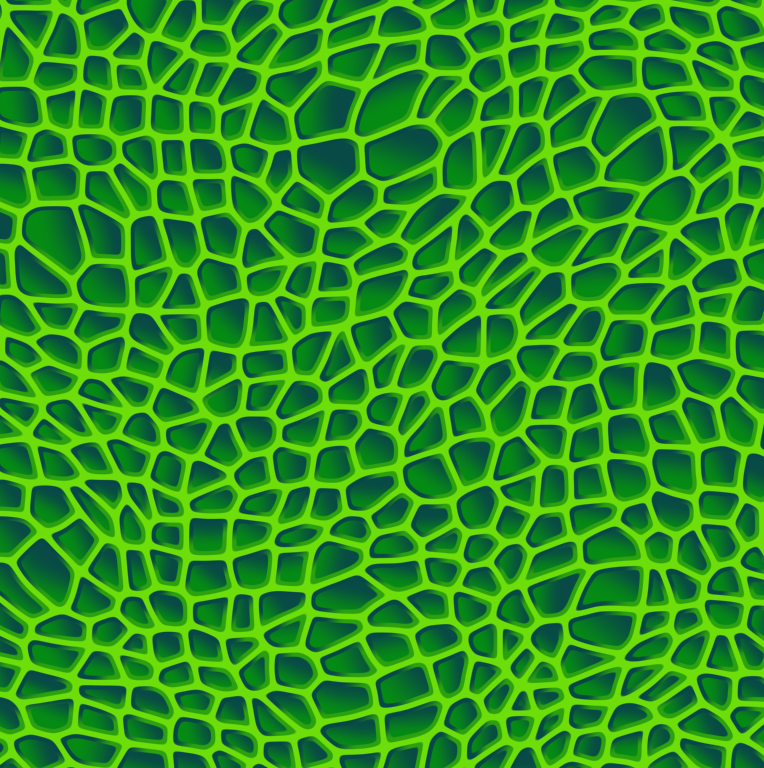
This pattern is drawn by a Shadertoy shader. Its source:

```glsl
// Reptile hide: a warped Voronoi net of bright seams around rounded scales.
// Each scale has a bevelled rim and a diagonal gradient inside; the seam width
// stays even because edge distances are measured through the warp's Jacobian.

const vec3 SEAM = vec3(0.43, 0.87, 0.04);
const vec3 RIM_LIGHT = vec3(0.17, 0.63, 0.06);
const vec3 RIM_DARK = vec3(0.03, 0.28, 0.28);
const vec3 SCALE_LIGHT = vec3(0.02, 0.54, 0.08);
const vec3 SCALE_DARK = vec3(0.03, 0.29, 0.27);

const vec2 CELLS = vec2(18.5, 21.0);  // scales across the canvas
const float JITTER = 0.72;
const float SEAM_HALF = 0.0036;
const float RIM_WIDTH = 0.0053;
const float ROUNDING = 0.0025;

// Centre and radius of the areas with large scales
const vec3 BULGES[6] = vec3[6](
    vec3(0.50, 0.85, 0.14), vec3(0.48, 0.13, 0.14), vec3(0.05, 0.27, 0.11),
    vec3(0.81, 0.83, 0.11), vec3(0.78, 0.20, 0.09), vec3(0.08, 0.68, 0.11));

vec2 hash2(vec2 p) {
    vec2 s = vec2(dot(p, vec2(127.1, 311.7)), dot(p, vec2(269.5, 183.3)));
    return fract(sin(s) * 43758.545);
}

vec2 noise2(vec2 p) {
    vec2 i = floor(p), f = fract(p);
    f = f * f * (3.0 - 2.0 * f);
    vec2 low = mix(hash2(i), hash2(i + vec2(1, 0)), f.x);
    vec2 high = mix(hash2(i + vec2(0, 1)), hash2(i + vec2(1, 1)), f.x);
    return mix(low, high, f.y) - 0.5;
}

// Canvas position to cell grid: bent rows, swollen areas, wavy edges
vec2 warp(vec2 p) {
    vec2 q = p + 0.065 * noise2(p * 3.7 + 5.0) + 0.006 * noise2(p * 23.0);
    q.y += 0.045 * sin(5.0 * p.x);
    for (int i = 0; i < 6; i++) {
        vec2 away = p - BULGES[i].xy;
        float r = BULGES[i].z;
        q -= 0.42 * away * exp(-dot(away, away) / (r * r));
    }
    return q * CELLS;
}

vec2 site(vec2 cell) {
    return cell + 0.5 + JITTER * (hash2(cell) - 0.5);
}

vec2 nearestCell(vec2 q) {
    vec2 base = floor(q), best = base;
    float bestDist = 1e3;
    for (int y = -1; y <= 1; y++)
    for (int x = -1; x <= 1; x++) {
        vec2 cell = base + vec2(x, y);
        vec2 d = site(cell) - q;
        if (dot(d, d) < bestDist) {
            bestDist = dot(d, d);
            best = cell;
        }
    }
    return best;
}

// Smooth minimum of the distances to all cell edges, in canvas units
float edgeDistance(vec2 q, vec2 cell, mat2 jacobian) {
    vec2 own = site(cell);
    float sum = 0.0;
    for (int y = -2; y <= 2; y++)
    for (int x = -2; x <= 2; x++) {
        if (x == 0 && y == 0) continue;
        vec2 other = site(cell + vec2(x, y));
        vec2 normal = normalize(other - own);
        float d = dot(0.5 * (own + other) - q, normal);
        d /= length(normal * jacobian);
        sum += exp(-d / ROUNDING);
    }
    return -ROUNDING * log(sum);
}

vec2 direction(float angle) {
    return vec2(cos(angle), sin(angle));
}

// Colour of one scale from its local position and depth below the seam
vec3 scaleColor(vec2 local, vec2 rnd, float depth, float aa) {
    float rimLight = dot(local, direction(-0.7 + 1.3 * (rnd.x - 0.5)));
    vec3 rim = mix(RIM_DARK, RIM_LIGHT, smoothstep(-0.26, 0.16, rimLight));
    float shade = dot(local, direction(0.7 + 1.6 * (rnd.y - 0.5)));
    vec3 inner = mix(SCALE_LIGHT, SCALE_DARK, smoothstep(-0.36, 0.40, shade));
    return mix(rim, inner, smoothstep(-aa, aa, depth - RIM_WIDTH));
}

void mainImage(out vec4 fragColor, in vec2 fragCoord) {
    vec2 p = fragCoord / iResolution.y;
    float aa = 0.8 / iResolution.y;

    // Local stretch of the warp
    const float STEP = 0.001;
    vec2 q = warp(p);
    mat2 jacobian = mat2(warp(p + vec2(STEP, 0)) - q,
                         warp(p + vec2(0, STEP)) - q) / STEP;

    vec2 cell = nearestCell(q);
    float depth = edgeDistance(q, cell, jacobian) - SEAM_HALF;

    // Scales over the seam colour
    vec3 scale = scaleColor(q - site(cell), hash2(cell + 37.0), depth, aa);
    fragColor = vec4(mix(SEAM, scale, smoothstep(-aa, aa, depth)), 1.0);
}
```
